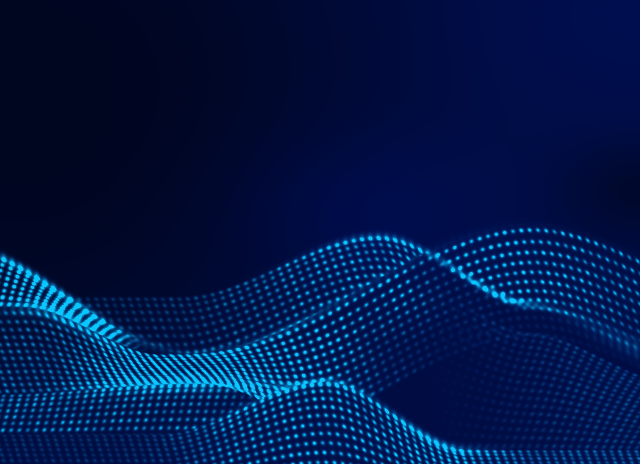
Give the GLSL for this background, as a WebGL 1 fragment shader.

```glsl
precision highp float;
// Waves of glowing dots beneath a dark navy sky.
// Smooth ridge curves carry translucent sheets of warped dot grids, clipped
// against each other; beaded lines of light pick out crests and creases.

uniform vec2 u_resolution;

#define COLUMNS 77.0
#define DOT_RADIUS 0.0037
#define DOT_GAIN 1.25
#define HAZE 0.07
#define EDGE 0.003
#define NIGHT vec3(0.0, 0.022, 0.125)
#define NAVY vec3(0.0, 0.048, 0.26)
#define DEEP_BLUE vec3(0.02, 0.2, 0.58)
#define CYAN vec3(0.04, 0.78, 1.0)

float hash(vec2 cell) {
    return fract(sin(dot(cell, vec2(127.1, 311.7))) * 43758.5453);
}

float bump(float x, float center, float width) {
    float d = (x - center) / width;
    return exp(-d * d);
}

// Ridge heights, each a chain of smooth rises and falls.
float humpRidge(float x) {
    return 0.36 + 0.131 * smoothstep(0.28, 0.592, x)
        - 0.147 * smoothstep(0.592, 0.833, x)
        - 0.11 * smoothstep(0.82, 1.06, x);
}

float longRidge(float x) {
    return 0.475 - 0.237 * smoothstep(-0.08, 0.3, x)
        + 0.282 * smoothstep(0.3, 0.833, x)
        - 0.14 * smoothstep(0.833, 1.17, x);
}

float nearRidge(float x) {
    return 0.064 + 0.113 * smoothstep(0.25, 0.508, x)
        - 0.147 * smoothstep(0.508, 0.73, x);
}

float leftCrease(float x) {
    return 0.337 - 0.1 * smoothstep(0.04, 0.25, x);
}

float lowerFold(float x) {
    return 0.15 + 0.023 * smoothstep(0.0, 0.3, x);
}

// Dot grid hung from top to base, hidden below cut;
// bend < 1 packs rows at the top, > 1 at the base.
float sheet(vec2 p, float top, float base, float cut, float rows, float skew, float bend) {
    float height = max(top - base, 0.001);
    float t = clamp((top - p.y) / height, 0.001, 1.0);
    vec2 grid = vec2(p.x * COLUMNS + skew * t, pow(t, bend) * rows);
    vec2 offset = fract(grid) - 0.5;
    float rowGap = height * pow(t, 1.0 - bend) / (rows * bend);
    offset *= vec2(1.0 / COLUMNS, rowGap * u_resolution.y / u_resolution.x);
    float dots = exp(-dot(offset, offset) / (DOT_RADIUS * DOT_RADIUS));
    dots *= DOT_GAIN * (0.8 + 0.35 * hash(floor(grid)));
    float inside = smoothstep(-EDGE, EDGE, top - p.y)
        * smoothstep(-EDGE, EDGE, p.y - max(base, cut));
    return inside * (dots + HAZE);
}

// Beaded line of light along a ridge.
float ridgeLight(vec2 p, float ridge, float width) {
    float beads = 0.75 + 0.25 * cos(6.2832 * (p.x * COLUMNS - 0.5));
    return beads * bump(p.y, ridge, width);
}

vec3 sky(vec2 p) {
    float reach = length((p - vec2(0.03, 0.8)) * vec2(1.0, 0.8));
    vec3 color = mix(NIGHT, NAVY, smoothstep(0.1, 0.82, reach));
    color += vec3(0.0, 0.008, 0.07) * bump(p.x, 0.56, 0.2) * bump(p.y, 0.55, 0.16);
    color += vec3(0.0, 0.006, 0.05) * bump(p.x, 1.0, 0.25) * bump(p.y, 0.97, 0.25);
    float shade = bump(p.x, 1.0, 0.11) * bump(p.y, 0.59, 0.1);
    return color * (1.0 - 0.35 * shade);
}

void main() {
    vec2 p = gl_FragCoord.xy / u_resolution;
    float x = p.x;
    float hump = humpRidge(x);
    float ridge = longRidge(x);
    float near = nearRidge(x);
    float crease = leftCrease(x);
    float fold = lowerFold(x);

    // Central hump behind the long ridge, and the tight left slope.
    float light = mix(0.32, 0.72, smoothstep(0.2, 0.55, x))
        * sheet(p, hump, hump - 0.17, ridge, 10.0, -3.0, 0.85);
    light += sheet(p, ridge, crease, crease, 8.0, 1.5, 0.9) * smoothstep(0.24, 0.15, x);

    // Long front sheet, rising into the right swell and dimming below the hump.
    float front = x < 0.3 ? min(ridge, crease) : ridge;
    float base = mix(fold, ridge - 0.25, smoothstep(0.32, 0.6, x));
    float below = smoothstep(0.0, 0.015, hump - p.y) * smoothstep(0.6, 0.72, x);
    float slope = mix(0.55, 0.9, smoothstep(0.05, 0.22, x)) - 0.2 * smoothstep(0.7, 1.0, x);
    slope *= 1.0 - 0.65 * below;
    slope *= 1.0 - 0.6 * smoothstep(0.5, 0.62, x) * smoothstep(0.38, 0.24, p.y);
    light += slope * sheet(p, front, base, near, 12.0, -3.5, 1.15);

    // Lower fold on the left and the faint plain on the right.
    light += 0.65 * (1.0 - smoothstep(0.3, 0.5, x))
        * sheet(p, fold, 0.05, near, 8.0, 1.5, 0.8);
    light += 0.38 * smoothstep(0.62, 0.95, x)
        * sheet(p, hump - 0.06, 0.03, near, 16.0, 5.0, 0.9);

    // Nearest wave.
    light += (mix(0.3, 0.8, smoothstep(0.2, 0.42, x)) - 0.3 * smoothstep(0.68, 0.85, x))
        * sheet(p, near, -0.12, -0.12, 15.0, -3.0, 0.85);

    // Bright crests and creases.
    light += ridgeLight(p, ridge, 0.01) * (0.9 * bump(x, 0.05, 0.14) + 0.4 * bump(x, 0.45, 0.25));
    light += ridgeLight(p, crease, 0.018) * 0.75 * bump(x, 0.1, 0.09);
    light += ridgeLight(p, hump, 0.009) * (0.6 * bump(x, 0.6, 0.13) + 0.9 * bump(x, 0.78, 0.08));
    light += ridgeLight(p, hump - 0.005, 0.024) * 0.4 * smoothstep(0.83, 1.0, x);
    light += ridgeLight(p, fold, 0.017) * 0.6 * bump(x, 0.28, 0.14);
    light += ridgeLight(p, near, 0.01) * (0.55 * bump(x, 0.49, 0.13) + 0.9 * bump(x, 0.68, 0.07));

    light = clamp(light, 0.0, 1.0);
    gl_FragColor = vec4(mix(sky(p), mix(DEEP_BLUE, CYAN, light), light), 1.0);
}
```
